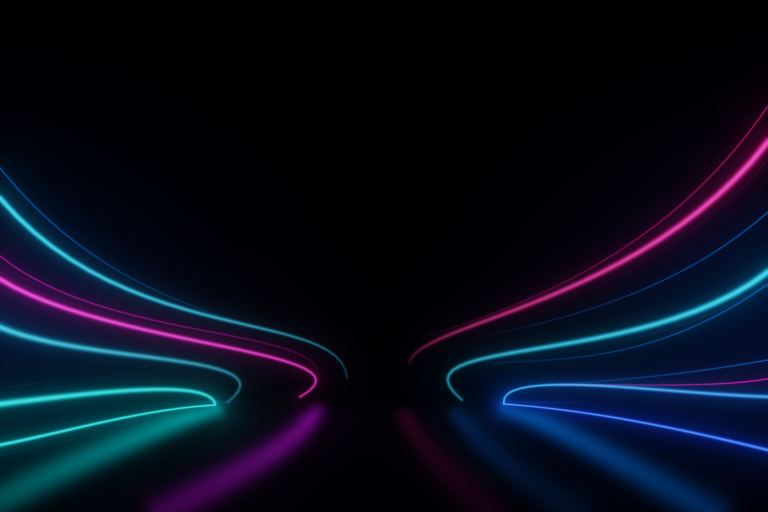
Write a WebGL 2 fragment shader that draws this background.

```glsl
#version 300 es
precision highp float;
// Neon light ribbons sweep in from both sides of a black stage and curl back
// at a dark glossy floor. Each ribbon is a cubic curve with a distance-based
// core, halo and noise filaments; wide soft curves form the floor reflections.
uniform vec2 u_resolution;
out vec4 fragColor;

const vec3 CYAN = vec3(0.02, 0.66, 0.85);
const vec3 TEAL = vec3(0.0, 0.72, 0.72);
const vec3 AZURE = vec3(0.01, 0.36, 0.85);
const vec3 BLUE = vec3(0.04, 0.2, 1.0);
const vec3 PINK = vec3(0.95, 0.04, 0.45);
const vec3 MAGENTA = vec3(0.85, 0.03, 0.6);
const vec3 PURPLE = vec3(0.5, 0.02, 0.6);

float slope(float cell) {
    return fract(sin(cell * 127.1) * 437.58) * 2.0 - 1.0;
}

// One-dimensional gradient noise
float gradientNoise(float x) {
    float i = floor(x), f = x - i;
    float s = f * f * f * (f * (f * 6.0 - 15.0) + 10.0);
    return mix(slope(i) * f, slope(i + 1.0) * (f - 1.0), s);
}

vec2 bezier(vec2 a, vec2 b, vec2 c, vec2 d, float t) {
    float s = 1.0 - t;
    return s * s * s * a + 3.0 * s * t * (s * b + t * c) + t * t * t * d;
}

// Signed distance to the curve in x, position along it in y
vec2 curveDistance(vec2 p, vec2 a, vec2 b, vec2 c, vec2 d) {
    const float STEPS = 24.0;
    vec2 best = vec2(9.0, 0.0), from = a;
    for (float i = 0.0; i < STEPS; i++) {
        vec2 to = bezier(a, b, c, d, (i + 1.0) / STEPS);
        vec2 e = to - from, q = p - from;
        float h = clamp(dot(q, e) / dot(e, e), 0.0, 1.0);
        float dist = length(q - e * h);
        float side = e.x * q.y < e.y * q.x ? -1.0 : 1.0;
        if (dist < abs(best.x)) best = vec2(dist * side, (i + h) / STEPS);
        from = to;
    }
    return best;
}

// Thick glowing ribbon; tail is the brightness left at its inner end
vec3 ribbon(vec2 p, vec2 a, vec2 b, vec2 c, vec2 d, float width, float tail, vec3 tint) {
    vec2 k = curveDistance(p, a, b, c, d);
    float dist = abs(k.x), fade = mix(1.0, tail, k.y);
    float w = max(width * mix(1.0, 0.5, k.y), 0.7 / u_resolution.y);
    float core = exp(-dist * dist / (w * w));
    float halo = 0.3 * exp(-dist / 0.014) + 0.1 * exp(-dist / 0.05);
    float strands = smoothstep(0.12, 0.45, gradientNoise(k.x * 170.0 + a.y * 91.0));
    halo += 0.16 * strands * exp(-dist / 0.025) * (1.0 - k.y);
    return fade * (tint * (1.2 * core + halo * fade) + 0.22 * core * core);
}

// Hair-thin line that fades out toward its inner end
vec3 thread(vec2 p, vec2 a, vec2 b, vec2 c, vec2 d, vec3 tint) {
    vec2 k = curveDistance(p, a, b, c, d);
    float w = max(0.0016, 0.65 / u_resolution.y);
    return tint * (1.0 - 0.9 * k.y) * (0.6 * exp(-k.x * k.x / (w * w)) + 0.06 * exp(-abs(k.x) / 0.02));
}

// Blurred reflection, brightest near the horizon
vec3 sheen(vec2 p, vec2 a, vec2 b, vec2 c, vec2 d, vec3 tint) {
    vec2 k = curveDistance(p, a, b, c, d);
    float w = mix(0.034, 0.017, k.y);
    float soft = exp(-k.x * k.x / (w * w)) + 0.16 * exp(-abs(k.x) / 0.05);
    return tint * soft * mix(0.4, 0.8, k.y) * smoothstep(0.225, 0.18, p.y);
}

void main() {
    vec2 p = gl_FragCoord.xy / u_resolution * vec2(1.5, 1.0);

    // Navy haze along both sides
    float edge = min(p.x, 1.5 - p.x);
    float haze = exp(-edge * edge / 0.1) * exp(-pow((p.y - 0.39) / 0.25, 2.0));
    vec3 color = vec3(0.0, 0.0, 0.008) + vec3(0.003, 0.022, 0.095) * haze;

    // Left ribbons, top to bottom
    color += ribbon(p, vec2(0, 0.613), vec2(0.254, 0.316), vec2(0.664, 0.4), vec2(0.678, 0.262), 0.0048, 0.12, CYAN);
    color += thread(p, vec2(0, 0.672), vec2(0.137, 0.502), vec2(0.293, 0.424), vec2(0.469, 0.371), AZURE);
    color += ribbon(p, vec2(0, 0.455), vec2(0.215, 0.32), vec2(0.752, 0.316), vec2(0.586, 0.225), 0.005, 0.55, MAGENTA);
    color += thread(p, vec2(0, 0.5), vec2(0.215, 0.326), vec2(0.645, 0.365), vec2(0.621, 0.258), MAGENTA);
    color += ribbon(p, vec2(0, 0.361), vec2(0.176, 0.287), vec2(0.57, 0.312), vec2(0.445, 0.215), 0.006, 0.25, CYAN * 0.8);
    color += ribbon(p, vec2(0, 0.211), vec2(0.176, 0.232), vec2(0.4, 0.262), vec2(0.42, 0.213), 0.006, 0.8, TEAL);
    color += ribbon(p, vec2(0, 0.131), vec2(0.137, 0.158), vec2(0.273, 0.2), vec2(0.42, 0.209), 0.0035, 0.9, TEAL);

    // Right ribbons, top to bottom
    color += ribbon(p, vec2(1.5, 0.723), vec2(1.25, 0.404), vec2(0.82, 0.371), vec2(0.8, 0.293), 0.0065, 0.1, PINK);
    color += thread(p, vec2(1.5, 0.793), vec2(1.328, 0.541), vec2(1.094, 0.424), vec2(0.84, 0.346), PINK);
    color += thread(p, vec2(1.5, 0.586), vec2(1.348, 0.453), vec2(1.172, 0.391), vec2(0.957, 0.346), AZURE);
    color += ribbon(p, vec2(1.5, 0.469), vec2(1.25, 0.277), vec2(0.752, 0.346), vec2(0.902, 0.219), 0.006, 0.35, CYAN);
    color += thread(p, vec2(1.5, 0.445), vec2(1.28, 0.29), vec2(1.1, 0.3), vec2(0.95, 0.29), AZURE);
    color += thread(p, vec2(1.5, 0.297), vec2(1.35, 0.27), vec2(1.2, 0.255), vec2(1.02, 0.245), AZURE);
    color += thread(p, vec2(1.5, 0.26), vec2(1.387, 0.242), vec2(1.25, 0.25), vec2(1.094, 0.248), MAGENTA * 1.5);
    color += ribbon(p, vec2(1.5, 0.225), vec2(1.289, 0.232), vec2(0.977, 0.281), vec2(0.984, 0.213), 0.004, 1.0, AZURE * 0.85);
    color += ribbon(p, vec2(1.5, 0.121), vec2(1.348, 0.158), vec2(1.172, 0.197), vec2(0.984, 0.211), 0.0035, 1.0, BLUE);

    // Floor reflections and the faint horizon line
    color += sheen(p, vec2(0, 0.025), vec2(0.15, 0.1), vec2(0.3, 0.16), vec2(0.42, 0.205), TEAL * 0.75);
    color += sheen(p, vec2(0.32, 0), vec2(0.47, 0.08), vec2(0.6, 0.14), vec2(0.62, 0.21), PURPLE * 0.8);
    color += sheen(p, vec2(1.39, 0), vec2(1.25, 0.08), vec2(1.1, 0.16), vec2(0.99, 0.205), AZURE * 0.65);
    color += sheen(p, vec2(1.13, 0), vec2(0.98, 0.09), vec2(0.92, 0.15), vec2(0.89, 0.2), AZURE * 0.22);
    color += sheen(p, vec2(0.96, 0), vec2(0.88, 0.07), vec2(0.82, 0.13), vec2(0.79, 0.19), PINK * 0.13);
    color += AZURE * 0.2 * exp(-abs(p.y - 0.214) / 0.003) * smoothstep(0.2, 0.35, abs(p.x - 0.73)) * smoothstep(0.3, 0.5, edge);

    // Soft highlight roll-off
    fragColor = vec4(1.0 - exp(-1.4 * color), 1.0);
}
```
